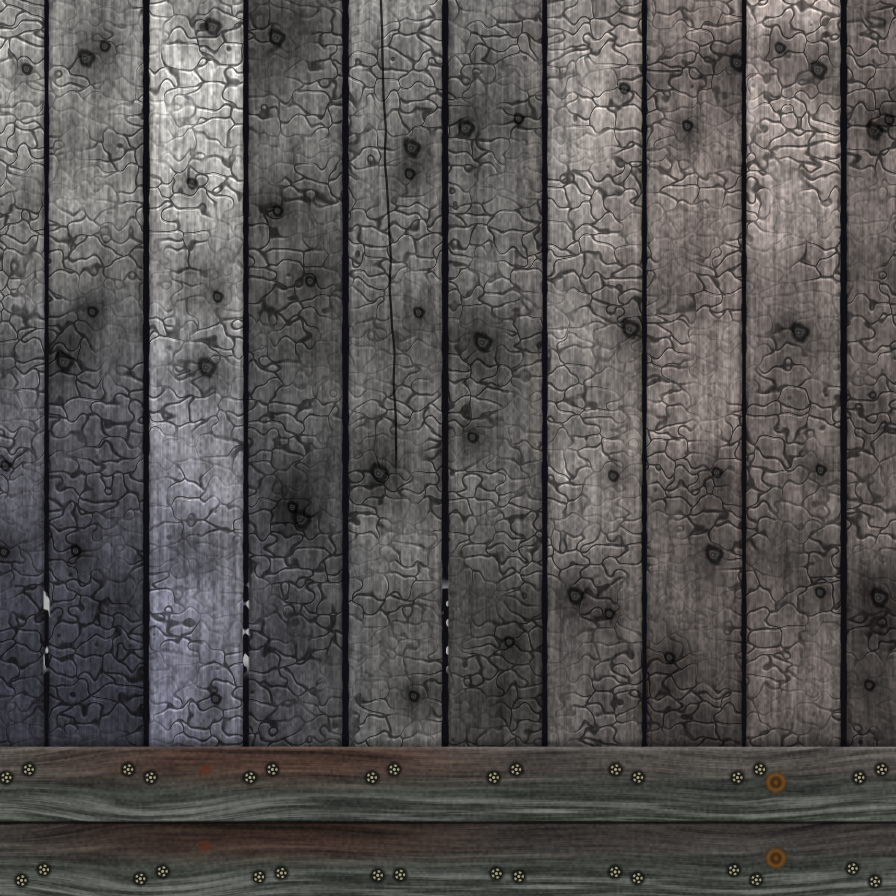
A three.js fragment shader for this texture:

```glsl
#define PLANK_W 0.1112
#define FIRST_SEAM 0.052
#define RAIL_TOP 0.1667
#define RAIL_H 0.0846
#define CRACK_CELLS vec2(33, 56)
#define CRACK_DEPTH 0.5
#define NAIL_R 0.0072

varying vec2 vUv;

float hash(vec2 p) {
  vec3 q = fract(p.xyx * 0.1031);
  q += dot(q, q.yzx + 33.33);
  return fract((q.x + q.y) * q.z);
}

float noise(vec2 p) {
  vec2 i = floor(p), f = fract(p);
  f = f * f * (3.0 - 2.0 * f);
  return mix(mix(hash(i), hash(i + vec2(1, 0)), f.x),
             mix(hash(i + vec2(0, 1)), hash(i + 1.0), f.x), f.y);
}

float fbm(vec2 p) {
  return 0.5 * noise(p) + 0.3 * noise(p * 2.1 + 7.0) + 0.2 * noise(p * 4.3 + 19.0);
}

float disc(float d, float a, float b) { return 1.0 - smoothstep(a, b, d); }

// Value belonging to plank k, counted from the left
float pick(float k, vec4 a, vec4 b, vec2 c) {
  vec4 i = vec4(0, 1, 2, 3) - k;
  return dot(a, step(abs(i), vec4(0.5))) + dot(b, step(abs(i + 4.0), vec4(0.5)))
       + dot(c, step(abs(i.xy + 8.0), vec2(0.5)));
}

// Charred cracks along the borders of warped cells
float crack(vec2 p, float k) {
  vec2 warp = vec2(noise(p * 75.0), noise(p * 75.0 + 31.0));
  vec2 q = p * CRACK_CELLS * mix(0.8, 1.15, hash(vec2(k, 3))) + k * 17.0 + warp;
  float first = 9.0, second = 9.0;
  for (float n = 0.0; n < 9.0; n++) {
    vec2 c = floor(q) + vec2(mod(n, 3.0), floor(n / 3.0)) - 1.0;
    float d = length(c + 0.1 + 0.8 * vec2(hash(c), hash(c + 57.0)) - q);
    second = min(second, max(first, d));
    first = min(first, d);
  }
  return disc(second - first, 0.02, 0.2) * mix(0.25, 1.0, smoothstep(0.25, 0.65, noise(p * 24.0 + k)));
}

vec3 addKnot(vec3 col, vec2 d, float r) {
  float l = length(d * vec2(1, 0.8) / r + 0.6 * noise(d * 120.0 + 50.0) - 0.3);
  col *= (1.0 - 0.38 * exp(-0.1 * l * l)) * (1.0 - 0.6 * disc(l, 0.8, 1.25));
  return col + 0.19 * disc(l, 0.2, 0.75) * (0.7 + 0.3 * cos(l * 15.0));
}

vec3 planks(vec2 p) {
  float u = (p.x - FIRST_SEAM) / PLANK_W;
  float k = floor(u) + 1.0, seam = floor(u + 0.5);
  float seamDist = abs(u - seam) * PLANK_W;

  // Tone from top to bottom
  float top = pick(k, vec4(0.6, 0.58, 0.7, 0.38), vec4(0.48, 0.42, 0.56, 0.45), vec2(0.57, 0.45));
  float middle = pick(k, vec4(0.38, 0.36, 0.54, 0.33), vec4(0.42, 0.37, 0.48, 0.45), vec2(0.45, 0.36));
  float low = pick(k, vec4(0.2, 0.21, 0.41, 0.27), vec4(0.36, 0.25, 0.33, 0.26), vec2(0.34, 0.27));
  float tone = mix(mix(low, middle, smoothstep(0.17, 0.6, p.y)), top, smoothstep(0.55, 1.0, p.y));
  tone *= 0.65 + 0.7 * fbm(vec2(p.x * 9.0 + k * 5.0, p.y * 13.0));

  // Grain and cracks with lit lips
  tone *= 0.58 + 0.55 * fbm(vec2(p.x * 230.0, p.y * 18.0 + k * 9.0)) + 0.3 * noise(p * vec2(330, 240));
  float groove = crack(p, k);
  float lip = max(crack(p + vec2(0.0008, 0.0026), k) - groove, 0.0);
  tone *= (1.0 - CRACK_DEPTH * groove) * (1.0 + 0.28 * lip);

  // Cool charred left, warm right
  float cool = disc(p.x, 0.1, 0.5) * disc(p.y, 0.2, 0.8);
  vec3 tint = mix(vec3(1.01, 1, 0.975), vec3(1.06, 0.985, 0.95), smoothstep(0.5, 0.8, p.x));
  vec3 col = tone * mix(tint, vec3(0.97, 0.97, 1.12), cool);

  // Large knots, then small scattered ones
  float x = p.x - FIRST_SEAM - (k - 1.0) * PLANK_W;
  float upper = pick(k, vec4(1.2, 0.935, 0.97, 0.958), vec4(0.835, 0.857, 0.335, 0.93), vec2(0.922, 0.854));
  float lower = pick(k, vec4(1.2, 0.596, 0.59, 0.42), vec4(0.472, 0.618, 0.633, 0.381), vec2(0.629, 0.333));
  float lowerX = pick(k, vec4(0.2, 0.17, 0.6, 0.55), vec4(0.33, 0.37, 0.85, 0.69), vec2(0.55, 0.35));
  col = addKnot(col, vec2(x - PLANK_W * fract(0.3 + k * 0.09 * mod(k, 3.0)), p.y - upper), 0.0095);
  col = addKnot(col, vec2(x - PLANK_W * lowerX, p.y - lower), 0.0105);
  for (float i = 0.0; i < 3.0; i++) {
    vec2 h = vec2(hash(vec2(k + 4.0, i)), hash(vec2(k + 9.0, i)));
    col = addKnot(col, vec2(x - (0.2 + 0.6 * h.x) * PLANK_W, p.y - 0.2 - 0.25 * (i + h.y)), 0.006);
  }

  // Long split
  float path = 0.442 - 0.034 * (p.y - 0.47) + 0.006 * noise(vec2(p.y * 28.0, 2)) - 0.003;
  col *= 1.0 - 0.7 * disc(abs(p.x - path), 0.0005, 0.002) * smoothstep(0.46, 0.5, p.y);

  // Seams and pale drips
  float width = 0.0008 + 0.0012 * (hash(vec2(seam, 8)) + noise(vec2(p.y * 90.0, seam)));
  col *= 1.0 - 0.28 * disc(seamDist, 0.002, 0.009);
  col = mix(col, vec3(0.055, 0.055, 0.075), disc(seamDist, width, width + 0.002));
  float drip = step(seam, 4.5) * (1.0 - mod(seam, 2.0)) * disc(abs(p.y - 0.3), 0.035, 0.06);
  drip *= disc(seamDist, 0.002, 0.005) * smoothstep(0.5, 0.68, noise(p * vec2(190, 95)));
  return mix(col, vec3(0.67), drip);
}

vec3 addNail(vec3 col, vec2 d) {
  float l = length(d) / NAIL_R;
  float spokes = 0.5 + 0.5 * cos(5.0 * atan(d.y, d.x + 0.00001));
  float glint = max(disc(l, 0.12, 0.35), spokes * disc(abs(l - 0.62), 0.08, 0.28));
  col = mix(col * (1.0 - 0.5 * disc(l, 0.9, 1.5)), vec3(0.09, 0.09, 0.075), disc(l, 0.85, 1.05));
  return mix(col, vec3(0.78, 0.76, 0.62), glint * 0.8);
}

vec3 rails(vec2 p) {
  float row = step(p.y, RAIL_TOP - RAIL_H);
  float t = (RAIL_TOP - p.y) / RAIL_H - row;
  vec2 q = vec2(p.x, t * RAIL_H);
  float amber = length(q - vec2(0.866, 0.04)) / 0.014;

  // Streaked grain, reddish at the upper left
  float grain = fbm(vec2(q.x * 10.0, q.y * 190.0 + 5.0 * noise(q * vec2(6, 14)) + 2.0 * exp(-amber)));
  vec3 col = mix(vec3(0.29, 0.275, 0.26), vec3(0.245, 0.255, 0.235), smoothstep(0.2, 0.6, t));
  col = mix(col, vec3(0.25, 0.19, 0.165), disc(abs(p.x - 0.3), 0.05, 0.35) * disc(t, 0.2, 0.65));
  col *= 0.38 + grain + 0.25 * noise(p * 300.0);
  col += 0.1 * smoothstep(0.55, 0.8, t) * smoothstep(0.35, 0.75, grain);
  col *= 1.0 - 0.3 * row * disc(t, 0.05, 0.55);

  // Amber knots and board edges
  col = mix(col, vec3(0.43, 0.27, 0.11) * (0.8 + 0.25 * cos(amber * 10.0)), 0.85 * disc(amber, 0.5, 1.15));
  col = mix(col, vec3(0.36, 0.17, 0.09), 0.6 * disc(length(q - vec2(0.229, 0.026)), 0.002, 0.01));
  col += 0.1 * (1.0 - row) * disc(t, 0.02, 0.07);
  col *= 1.0 - 0.6 * disc(abs(p.y - RAIL_TOP + RAIL_H), 0.0005, 0.003);

  // Paired nails
  float pitch = mix(0.136, 0.1325, row), start = mix(0.0195, 0.0365, row);
  float n = floor((p.x - start) / pitch + 0.5);
  vec2 tilt = vec2(0.0125, mix(mod(n, 4.0) == 1.0 ? -0.0045 : 0.0045, 0.006 - 0.0019 * n, row));
  vec2 d = p - vec2(start + n * pitch, mix(0.1367, 0.0234, row));
  return addNail(addNail(col, d + tilt), d - tilt);
}

void main() {
  vec3 wall = planks(vUv) * (1.0 - 0.35 * disc(vUv.y, RAIL_TOP, RAIL_TOP + 0.012));
  float onRail = disc(vUv.y, RAIL_TOP - 0.0008, RAIL_TOP + 0.0008);
  gl_FragColor = vec4(mix(wall, rails(vUv), onRail), 1);
}
```
